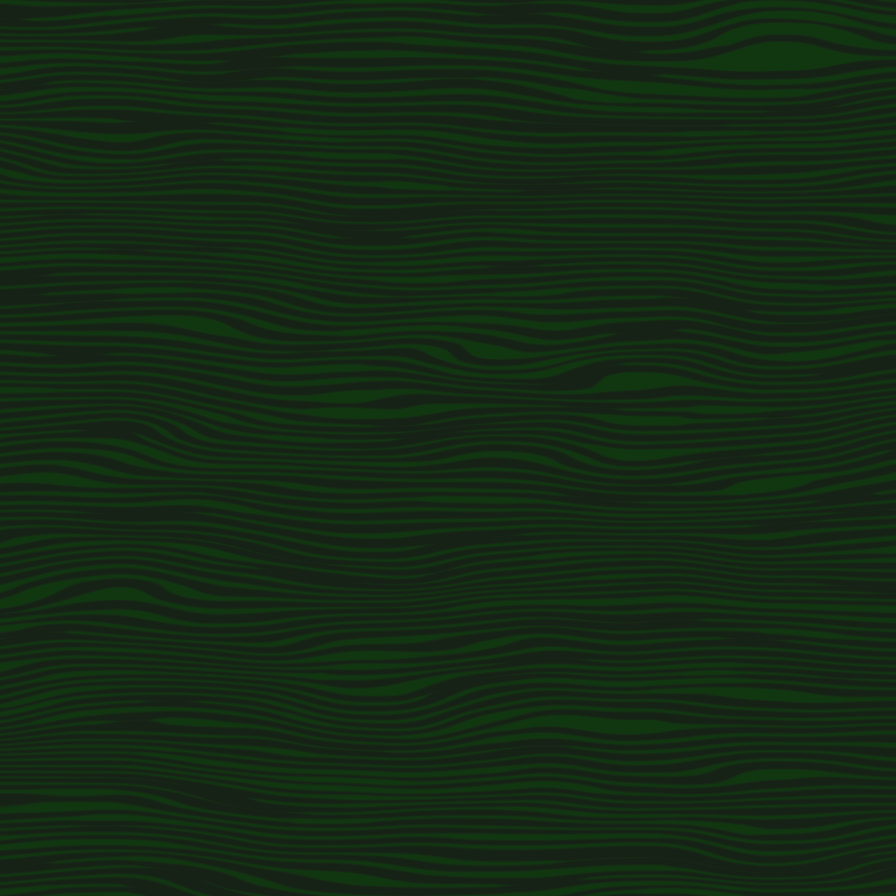
Write a WebGL 1 fragment shader that draws this texture.

```glsl
precision highp float;
// Dark green wood grain: fine wavy horizontal fibres that swell and taper.

uniform vec2 u_resolution;

const vec3 DARK_WOOD = vec3(0.092, 0.134, 0.090);
const vec3 GREEN_FIBRE = vec3(0.067, 0.214, 0.067);

const float FIBRE_COUNT = 98.0;          // fibres over the canvas height
const vec2 BROAD_SCALE = vec2(3.0, 5.0); // noise cells across and up
const vec2 WAVE_SCALE = vec2(6.5, 13.0);
const vec2 FINE_SCALE = vec2(6.0, 34.0);
const float BROAD_SHIFT = 4.0;           // shifts in fibre spacings
const float WAVE_SHIFT = 2.6;
const float FINE_SHIFT = 1.2;

const float HALF_WIDTH = 0.175;          // widths in fibre spacings
const float WIDTH_VARIATION = 0.05;
const float LENS_WIDTH = 0.24;           // extra width of the few thick lenses
const float END_WIDTH = 0.24;            // lost width where a fibre ends
const float SWELL = 0.11;                // extra width where fibres spread
const float TAPER_SCALE = 7.0;           // width changes along a fibre
const float EDGE_SOFTNESS = 0.0016;      // in canvas heights

float hash(vec2 p) {
  return fract(sin(dot(p, vec2(127.1, 311.7))) * 43758.5453);
}

float noise(vec2 p) {
  vec2 cell = floor(p);
  vec2 f = fract(p);
  f = f * f * f * (f * (f * 6.0 - 15.0) + 10.0);
  float low = mix(hash(cell), hash(cell + vec2(1.0, 0.0)), f.x);
  float high = mix(hash(cell + vec2(0.0, 1.0)), hash(cell + 1.0), f.x);
  return mix(low, high, f.y);
}

// Height field whose whole-number contours separate the fibres
float grainPhase(vec2 p) {
  return FIBRE_COUNT * p.y
    + BROAD_SHIFT * noise(p * BROAD_SCALE + 13.7)
    + WAVE_SHIFT * noise(p * WAVE_SCALE + 41.3)
    + FINE_SHIFT * noise(p * FINE_SCALE + 87.9);
}

// Half width along one fibre: mostly even, with a few lenses and ends
float fibreWidth(float x, float index) {
  float along = x * TAPER_SCALE + 17.0 * hash(vec2(index, 3.0));
  float cell = floor(along);
  float blend = smoothstep(0.0, 1.0, fract(along));
  float n = mix(hash(vec2(cell, index)), hash(vec2(cell + 1.0, index)), blend);
  return HALF_WIDTH + WIDTH_VARIATION * (2.0 * n - 1.0)
    + LENS_WIDTH * smoothstep(0.74, 0.98, n)
    - END_WIDTH * (1.0 - smoothstep(0.03, 0.18, n));
}

void main() {
  vec2 p = gl_FragCoord.xy / u_resolution.y;
  float phase = grainPhase(p);

  // Local fibre density, for even edges and for swelling
  float stepSize = 0.0005;
  vec2 slope = vec2(grainPhase(p + vec2(stepSize, 0.0)),
                    grainPhase(p + vec2(0.0, stepSize))) - phase;
  float density = length(slope) / stepSize;
  float softness = max(EDGE_SOFTNESS, 0.7 / u_resolution.y);
  float edge = clamp(density * softness, 0.004, 0.3);

  // Fibre outline: thin strands, tapered ends and wide lenses
  float spread = 1.0 - smoothstep(0.2, 0.7, density / FIBRE_COUNT);
  float halfWidth = fibreWidth(p.x, floor(phase)) + SWELL * spread;
  halfWidth = min(halfWidth, 0.5 - edge);
  float outline = abs(fract(phase) - 0.5) - halfWidth;
  float fibre = 1.0 - smoothstep(-edge, edge, outline);

  gl_FragColor = vec4(mix(DARK_WOOD, GREEN_FIBRE, fibre), 1.0);
}
```
